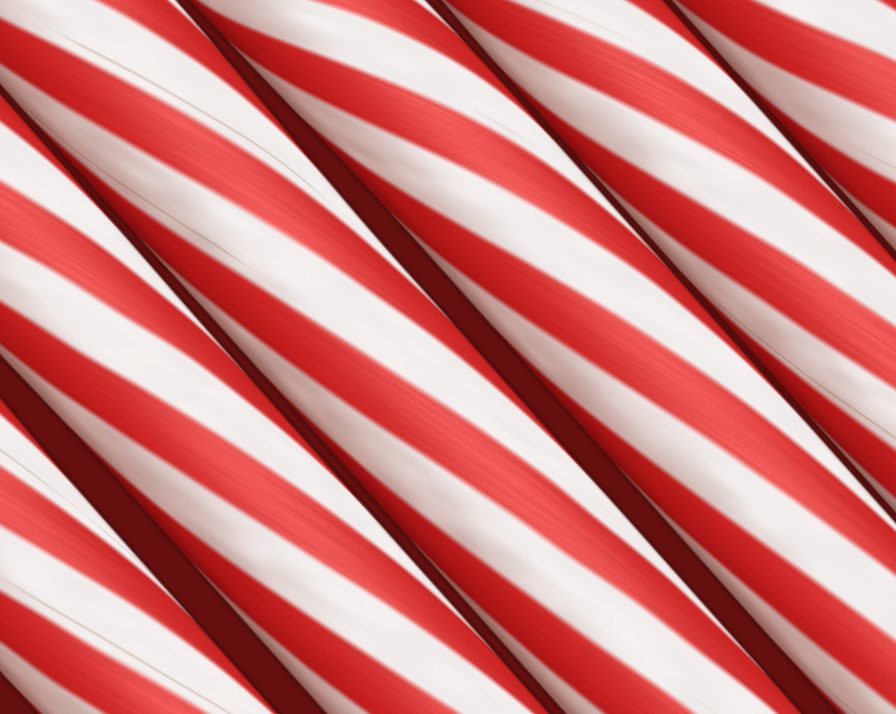
This pattern is drawn by a Shadertoy shader. Its source:

```glsl
const vec2  AXIS    = vec2(0.666, 0.746);  // direction along the canes, y down
const float TWIST   = 0.76;                // stripe turns per radian of surface
const float DUTY    = 0.49;                // red share of one twist
const float FEATHER = 0.026;               // softness of the stripe border
const int   CANES   = 6;

const vec3 WHITE      = vec3(0.945, 0.93, 0.925);
const vec3 WHITE_DIM  = vec3(0.72, 0.55, 0.52);
const vec3 RED_LIGHT  = vec3(0.94, 0.35, 0.34);
const vec3 RED        = vec3(0.77, 0.11, 0.11);
const vec3 RED_DIM    = vec3(0.64, 0.07, 0.07);
const vec3 GAP        = vec3(0.40, 0.06, 0.06);
const vec3 GAP_DIM    = vec3(0.30, 0.05, 0.04);
const vec3 CREASE     = vec3(0.86, 0.80, 0.74);

// Per cane: stripe start, stripe period, stretch of the period
const vec3 CANE[CANES] = vec3[CANES](
    vec3(0.400, 0.490, 0.02),
    vec3(0.168, 0.507, 0.05),
    vec3(0.306, 0.474, 0.25),
    vec3(0.523, 0.368, 0.40),
    vec3(0.650, 0.368, 0.40),
    vec3(0.887, 0.368, 0.10));

// Gaps between canes: position, width at the upper end, width at the lower end
const vec3 SPACE[CANES + 1] = vec3[CANES + 1](
    vec3(-0.631, 0.009, 0.009),
    vec3(-0.350, 0.026, 0.050),
    vec3(-0.083, 0.008, 0.016),
    vec3( 0.191, 0.012, 0.037),
    vec3( 0.453, 0.026, 0.008),
    vec3( 0.697, 0.008, 0.008),
    vec3( 0.964, 0.009, 0.009));

float hash(vec2 p) {
    return fract(sin(dot(p, vec2(127.1, 311.7))) * 43758.5453);
}

float noise(vec2 p) {
    vec2 i = floor(p), f = fract(p);
    f = f * f * (3.0 - 2.0 * f);
    return mix(mix(hash(i), hash(i + vec2(1, 0)), f.x),
               mix(hash(i + vec2(0, 1)), hash(i + vec2(1, 1)), f.x), f.y);
}

float halfGap(vec3 space, float along) {
    return 0.5 * mix(space.y, space.z, smoothstep(0.1, 0.65, along));
}

// Turns of the helix; its period grows along the cane
float stripePhase(vec3 cane, float along, float across) {
    float q = (along - cane.x) / cane.y;
    return log(max(1.0 + cane.z * q, 0.05)) / cane.z - TWIST * asin(across);
}

vec3 whiteCandy(float across, float mottling) {
    float light = smoothstep(-1.1, 0.0, across + 0.14 * (mottling - 0.5));
    return mix(WHITE_DIM, WHITE, light) * (0.985 + 0.03 * mottling);
}

vec3 redCandy(float across, float grain) {
    vec3 body = mix(RED_DIM, RED, smoothstep(-1.0, -0.4, across));
    float sheen = exp(-pow((across - 0.25) / 0.5, 2.0));
    return mix(body, RED_LIGHT, sheen * (0.85 + 0.25 * grain)) * (0.97 + 0.06 * grain);
}

void mainImage(out vec4 fragColor, in vec2 fragCoord) {
    vec2 p = fragCoord / iResolution.y;
    p.y = 1.0 - p.y;
    float along = dot(p, AXIS);
    float side = dot(p, vec2(AXIS.y, -AXIS.x));
    float pixel = 1.0 / iResolution.y;

    // Cane under this point and position across its round surface
    int id = 0;
    for (int i = 1; i < CANES; i++) {
        if (side > SPACE[i].x) id = i;
    }
    float seed = float(id);
    float left = SPACE[id].x + halfGap(SPACE[id], along);
    float right = SPACE[id + 1].x - halfGap(SPACE[id + 1], along);
    float across = clamp(2.0 * (side - left) / (right - left) - 1.0, -0.99, 0.99);
    float edge = min(side - left, right - side);

    // Twisted stripes with slightly uneven width
    float phase = stripePhase(CANE[id], along, across);
    float stripe = floor(phase + 0.5);
    float width = DUTY * (0.95 + 0.1 * hash(vec2(stripe, seed)));
    float wobble = 0.03 * (noise(vec2(along * 9.0, seed * 5.0 + phase)) - 0.5);
    float border = abs(phase - stripe + wobble) - 0.5 * width;
    float blur = FEATHER + min(fwidth(phase), 0.1);
    float redMask = 1.0 - smoothstep(-blur, blur, border);

    // Fine pulled-sugar grain and broad mottling
    float grain = noise(vec2(phase * 45.0, along * 6.0 + seed * 17.0));
    grain = mix(grain, noise(vec2(phase * 110.0, along * 14.0)), 0.35);
    float mottling = noise(vec2(phase * 9.0, along * 16.0 + seed * 7.0));
    vec3 color = mix(whiteCandy(across, mottling), redCandy(across, grain), redMask);

    // Creases on some of the bands
    float band = floor(phase);
    float bend = 0.05 * (noise(vec2(along * 7.0, band + seed * 3.0)) - 0.5);
    float crease = 1.0 - smoothstep(0.004, 0.022, abs(phase - band - 0.64 + bend));
    crease *= step(0.6, hash(vec2(band + 3.0, seed + 8.0)));
    crease *= smoothstep(0.45, 0.7, noise(vec2(along * 5.0, seed + 2.0)));
    color = mix(color, CREASE * color, 0.6 * crease);

    // Contact shade on both rims
    color *= mix(vec3(0.80, 0.70, 0.68), vec3(1.0), smoothstep(-1.0, -0.82, across));
    color *= mix(vec3(1.0), vec3(0.90, 0.85, 0.84), smoothstep(0.95, 1.0, across));

    // Red gloom between the canes
    vec3 gloom = mix(GAP_DIM, GAP, smoothstep(0.0, 0.008, -edge));
    color = mix(gloom, color, smoothstep(-pixel, pixel + 0.002, edge));

    fragColor = vec4(clamp(color, 0.0, 1.0), 1.0);
}
```
